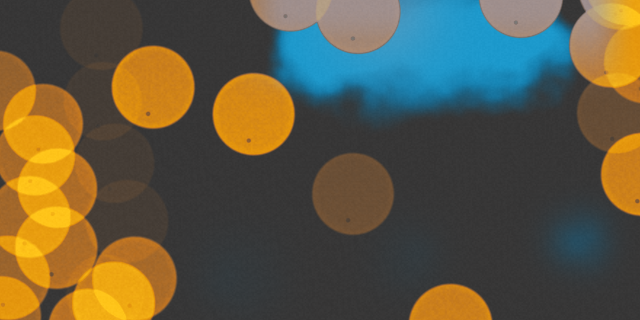
Give the GLSL for this background, as a WebGL 2 fragment shader.

```glsl
#version 300 es
precision highp float;
// Out-of-focus night lights: amber discs and a soft blue glow on charcoal.

uniform vec2 u_resolution;
out vec4 fragColor;

const vec3 CHARCOAL = vec3(0.215, 0.212, 0.212);
const vec3 DEEP_BLUE = vec3(0.07, 0.42, 0.59);
const vec3 SKY_BLUE = vec3(0.11, 0.60, 0.80);
const vec3 LILAC = vec3(0.62, 0.62, 0.70);
const vec3 BROWN = vec3(0.46, 0.33, 0.21);
const vec3 ORANGE = vec3(0.74, 0.45, 0.14);
const vec3 AMBER = vec3(0.89, 0.58, 0.05);
const vec3 YELLOW = vec3(1.00, 0.77, 0.10);
const float DISC_RADIUS = 0.129;

float hash(vec2 p) {
    return fract(sin(dot(p, vec2(127.1, 311.7))) * 43758.5453);
}

float noise(vec2 p) {
    vec2 cell = floor(p), f = fract(p);
    f = f * f * (3.0 - 2.0 * f);
    float low = mix(hash(cell), hash(cell + vec2(1, 0)), f.x);
    float high = mix(hash(cell + vec2(0, 1)), hash(cell + vec2(1, 1)), f.x);
    return mix(low, high, f.y);
}

float fbm(vec2 p) {
    float sum = 0.0, weight = 0.5;
    for (int i = 0; i < 4; i++) {
        sum += weight * noise(p);
        p = p * 2.03 + 17.0;
        weight *= 0.5;
    }
    return sum;
}

float blob(vec2 p, vec2 center, float radius) {
    vec2 d = (p - center) / radius;
    return exp(-dot(d, d));
}

// One lens disc: flat body, slightly brighter rim, a dark dust mote
float disc(vec2 p, vec2 center, float radius) {
    vec2 d = (p - center) / radius;
    float r = length(d);
    float body = 1.0 - smoothstep(0.95, 1.03, r);
    float rim = 0.12 * smoothstep(0.80, 0.97, r);
    float mote = 1.0 - smoothstep(0.03, 0.075, length(d - vec2(-0.12, -0.64)));
    return body * (0.94 + rim - 0.05 * d.y) * (1.0 - 0.5 * mote);
}

// Discs along a curve; the one at index 'faint' is dimmed
float discRow(vec2 p, vec2 first, vec2 stride, vec2 bend, int count,
              vec2 jitter, float strength, int faint, float seed) {
    float light = 0.0;
    for (int i = 0; i < count; i++) {
        float k = float(i);
        vec2 rnd = vec2(hash(vec2(k, seed)), hash(vec2(k, seed + 5.3)));
        vec2 center = first + stride * k + bend * k * k + jitter * (rnd - 0.5);
        float gain = strength * (i == faint ? 0.34 : 0.9 + 0.2 * rnd.x);
        light += gain * disc(p, center, DISC_RADIUS * (0.95 + 0.08 * rnd.y));
    }
    return light;
}

// Ragged blue glow along the top
float blueGlow(vec2 p) {
    vec2 warp = vec2(fbm(p * 5.0), fbm(p * 5.0 + 31.0)) - 0.47;
    vec2 q = p + 0.22 * warp;
    float sum = 0.0;
    for (int i = 0; i < 3; i++) {
        float k = float(i);
        sum += blob(q, vec2(0.97 + 0.345 * k, 0.86 + 0.02 * k), 0.265 - 0.095 * abs(k - 1.0));
    }
    return sum;
}

// Dim blue traces in the lower half
float blueTraces(vec2 p) {
    float sum = 0.0;
    for (int i = 0; i < 3; i++) {
        float k = float(i);
        sum += (0.08 + 0.15 * k * (k - 1.0)) * blob(p, vec2(0.75 + 0.53 * k, 0.14 + 0.055 * k), 0.13 - 0.02 * k);
    }
    return sum * (0.6 + 0.8 * fbm(p * 9.0));
}

vec3 warmRamp(vec3 base, float light) {
    vec3 color = mix(base, BROWN, clamp(light / 0.35, 0.0, 1.0));
    color = mix(color, ORANGE, clamp((light - 0.35) / 0.35, 0.0, 1.0));
    color = mix(color, AMBER, clamp((light - 0.70) / 0.30, 0.0, 1.0));
    return mix(color, YELLOW, clamp((light - 1.05) / 0.75, 0.0, 1.0));
}

void main() {
    vec2 p = gl_FragCoord.xy / u_resolution.y;

    // Background
    float glow = blueGlow(p);
    float blue = smoothstep(0.24, 0.72, glow);
    vec3 blueTone = mix(DEEP_BLUE, SKY_BLUE, smoothstep(0.45, 0.95, glow));
    blueTone = mix(blueTone, LILAC, 0.35 * blob(p, vec2(1.20, 0.97), 0.17));
    vec3 color = mix(CHARCOAL, blueTone, blue);
    color = mix(color, DEEP_BLUE, blueTraces(p));

    // Discs: left stack, lower left, falling arc, right stacks, top row, faint ones
    vec2 none = vec2(0.0);
    float light = discRow(p, vec2(0.08, 0.02), vec2(0.0, 0.1), none, 8, vec2(0.22, 0.03), 0.60, -1, 2.0);
    light += discRow(p, vec2(0.43, 0.12), vec2(-0.08, -0.07), none, 3, vec2(0.02), 0.70, -1, 3.0);
    light += discRow(p, vec2(0.48, 0.725), vec2(0.31, 0.0), vec2(0.0, -0.083), 4, vec2(0.01), 0.91, 2, 4.0);
    light += discRow(p, vec2(2.0, 0.45), vec2(-0.09, 0.2), vec2(0.025, 0.0), 4, vec2(0.02), 0.80, 1, 5.0);
    light += discRow(p, vec2(2.02, 0.80), vec2(-0.09, 0.23), none, 2, vec2(0.02), 0.45, -1, 6.0);
    light += discRow(p, vec2(0.91, 1.03), vec2(0.06, -0.13), vec2(0.15, 0.06), 3, vec2(0.01), 0.62, -1, 7.0);
    light += discRow(p, vec2(0.30, 0.90), vec2(0.02, -0.2), none, 5, vec2(0.12, 0.04), 0.08, -1, 8.0);
    light *= 0.96 + 0.09 * noise(p * 150.0);

    // Lilac haze over discs that meet the blue
    float upper = smoothstep(0.66, 0.98, p.y) * smoothstep(0.68, 0.90, p.x) * (1.0 - smoothstep(1.84, 1.99, p.x));
    float haze = 0.72 * max(0.75 * blue, upper) * clamp(light / 0.5, 0.0, 1.0);
    color = mix(warmRamp(color, light), LILAC, haze);

    // Fine grain
    color += 0.022 * (noise(p * 220.0) - 0.5);
    fragColor = vec4(clamp(color, 0.0, 1.0), 1.0);
}
```
